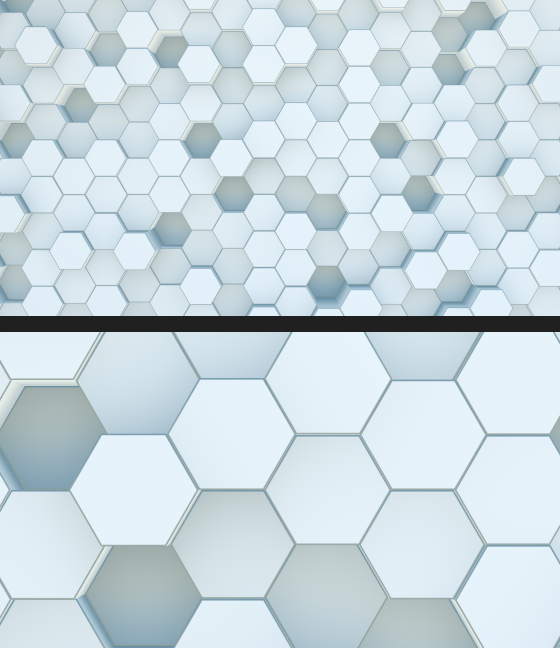
Top, the full canvas; bottom, a detail of the centre.
A Shadertoy shader for this pattern:

```glsl
#define PITCH 0.1095       // hexagon height at floor level, in canvas heights
#define PARALLAX 0.08      // how far full-height columns lean outward
#define SEAM 0.014         // half width of the joints, in hexagon heights
#define OCCLUSION 1.0
#define SEED 41.0
#define SAMPLES 3
#define TOP_COLOR vec3(0.895, 0.945, 0.975)
#define LOW_COLOR vec3(0.82, 0.87, 0.88)
#define WARM_SHADE vec3(0.55, 0.61, 0.59)
#define COOL_SHADE vec3(0.40, 0.55, 0.63)
#define WALL_LIGHT vec3(0.90, 0.93, 0.91)
#define WALL_COOL vec3(0.66, 0.77, 0.83)

const float ROOT3 = sqrt(3.0);
const float PI = acos(-1.0);

float hash(vec2 p) {
    return fract(sin(dot(p, vec2(127.1, 311.7)) + SEED) * 43758.5);
}

// Centre of the flat-topped hexagon containing p.
vec2 hexCenter(vec2 p) {
    vec2 s = vec2(ROOT3, 1.0);
    vec2 a = round(p / s) * s;
    vec2 b = (floor(p / s) + 0.5) * s;
    return distance(p, a) < distance(p, b) ? a : b;
}

// Gently uneven columns, with a few sunken and a few raised.
float columnHeight(vec2 center) {
    float u = hash(round(center / vec2(0.5 * ROOT3, 0.5)));
    float sunken = 1.0 - smoothstep(0.05, 0.12, u);
    float raised = smoothstep(0.86, 0.96, u);
    return mix(0.42, 0.78, u) - 0.4 * sunken + 0.22 * raised;
}

vec3 shadeTop(vec2 local, vec2 center, float height, float pixel) {
    float warm = 0.0, cool = 0.0, edge = 1.0;
    for (int i = 0; i < 6; i++) {
        float angle = PI * (float(i) / 3.0 + 1.0 / 6.0);
        vec2 dir = vec2(cos(angle), sin(angle));
        float gap = 0.5 - dot(local, dir);
        float rise = max(columnHeight(center + dir) - height, 0.0);
        float shadow = rise * exp(-3.3 * gap);
        float coolness = 0.5 - 0.5 * dir.y;
        cool += shadow * coolness;
        warm += shadow * (1.0 - coolness);
        edge = min(edge, gap);
    }
    float total = warm + cool;
    vec3 shade = mix(WARM_SHADE, COOL_SHADE, smoothstep(0.3, 0.8, cool / (total + 0.001)));
    vec3 color = mix(LOW_COLOR, TOP_COLOR, smoothstep(0.25, 0.68, height));
    color = mix(color, shade, 1.0 - exp(-OCCLUSION * total));

    // Thin joint, tinted blue along the upper edges.
    vec3 joint = mix(WARM_SHADE, COOL_SHADE, smoothstep(-0.2, 0.5, local.y));
    float line = 1.0 - smoothstep(SEAM - 0.5 * pixel, SEAM + 0.5 * pixel, edge);
    return mix(color, joint, 0.85 * line);
}

vec3 shadeWall(vec2 normal, float depth) {
    float upward = smoothstep(-0.6, 0.8, normal.y);
    vec3 lit = mix(WALL_LIGHT, WALL_COOL, upward);
    vec3 base = mix(LOW_COLOR * 0.92, COOL_SHADE, upward);
    return mix(lit, base, smoothstep(0.0, 1.0, depth));
}

// Walk a descending view ray from column to column.
vec3 render(vec2 p, float pixel) {
    vec2 q = p / PITCH;
    vec2 start = q * (1.0 - PARALLAX) - vec2(0.25 * ROOT3, 0.0);
    vec2 ray = q * PARALLAX;
    vec2 center = hexCenter(start), crossing = vec2(0.0);
    float enter = 0.0, previous = 0.0;

    for (int i = 0; i < 6; i++) {
        float height = columnHeight(center);
        float drop = 1.0 - height;
        if (i > 0 && drop <= enter) {
            float depth = (enter - drop) / max(height - previous, 0.001);
            return shadeWall(-crossing, depth);
        }
        // Nearest exit through the three pairs of faces.
        float leave = 1e5;
        for (int k = 0; k < 3; k++) {
            float angle = PI * (float(k) / 3.0 + 1.0 / 6.0);
            vec2 n = vec2(cos(angle), sin(angle));
            n *= dot(ray, n) < 0.0 ? -1.0 : 1.0;
            float t = (0.5 - dot(start - center, n)) / max(dot(ray, n), 1e-5);
            if (t < leave) { leave = t; crossing = n; }
        }
        if (drop <= leave)
            return shadeTop(start + ray * drop - center, center, height, pixel);
        center += crossing;
        enter = leave;
        previous = height;
    }
    return LOW_COLOR;
}

void mainImage(out vec4 fragColor, in vec2 fragCoord) {
    float pixel = 1.0 / (iResolution.y * PITCH);
    vec3 color = vec3(0.0);
    for (int i = 0; i < SAMPLES * SAMPLES; i++) {
        vec2 offset = (vec2(i % SAMPLES, i / SAMPLES) + 0.5) / float(SAMPLES) - 0.5;
        vec2 p = (fragCoord + offset - 0.5 * iResolution.xy) / iResolution.y;
        color += render(p, pixel);
    }
    color /= float(SAMPLES * SAMPLES);

    // Broad light: soft layered sines, warmer above, dimmer at the rim.
    vec2 p = (fragCoord - 0.5 * iResolution.xy) / iResolution.y;
    float drift = sin(2.3 * p.x + 1.1 * p.y) + 0.5 * sin(4.1 * p.y - 3.0 * p.x);
    color *= 1.01 + 0.006 * drift - 0.025 * dot(p, p);
    color *= 1.0 + vec3(0.012, 0.0, -0.015) * p.y;
    fragColor = vec4(clamp(color, 0.0, 1.0), 1.0);
}
```
